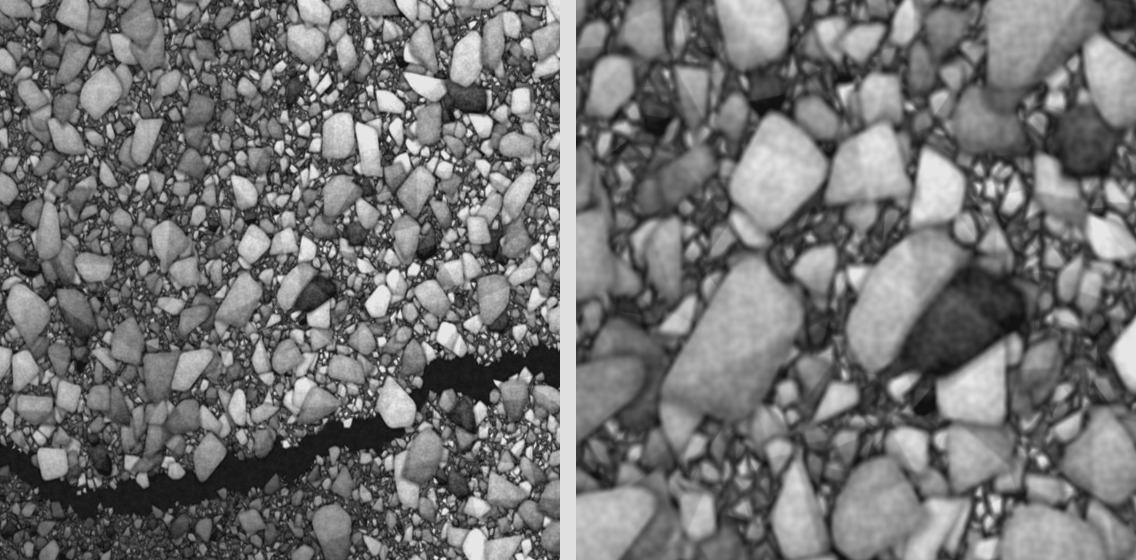
Left: the whole. Right: its middle third, enlarged.
This texture is drawn by a three.js fragment shader. Its source:

```glsl
varying vec2 vUv;

const float TAU = 6.2831853;
const int LAYERS = 5;
const int SIDES = 6;
const float FINEST_CELL = 0.0115;
const float CELL_GROWTH = 1.62;
const float STONE_MIN = 0.25;      // radius in cells
const float STONE_MAX = 0.48;
const float ELONGATION = 1.42;
const float TILT = 1.5;
const float EDGE = 0.0022;
const float SHADOW = 0.36;
const float GROUND_TONE = 0.34;
const float CRACK_TONE = 0.105;
const float CRACK_HALF_WIDTH = 0.026;
const float DARK_STONE_SHARE = 0.05;
const vec2 LIGHT = vec2(-0.35, 0.94);

float hash(vec2 p) {
  vec3 q = fract(p.xyx * vec3(0.1031, 0.1030, 0.0973));
  q += dot(q, q.yzx + 33.33);
  return fract((q.x + q.y) * q.z);
}

vec2 gradient(vec2 cell) {
  float a = TAU * hash(cell + 17.0);
  return vec2(cos(a), sin(a));
}

float gradientNoise(vec2 p) {
  vec2 i = floor(p), f = fract(p);
  vec2 u = f * f * f * (f * (f * 6.0 - 15.0) + 10.0);
  vec2 e = vec2(0.0, 1.0);
  float low = mix(dot(gradient(i), f), dot(gradient(i + e.yx), f - e.yx), u.x);
  float high = mix(dot(gradient(i + e.xy), f - e.xy), dot(gradient(i + 1.0), f - 1.0), u.x);
  return mix(low, high, u.y);
}

float smoothMax(float a, float b, float k) {
  float h = max(k - abs(a - b), 0.0) / k;
  return max(a, b) + h * h * k * 0.25;
}

// Signed height above the winding middle line of the crack
float aboveCrack(vec2 p) {
  float path = 0.225 - 0.125 * cos((p.x - 0.27) * 4.6);
  path += 0.05 * gradientNoise(vec2(p.x * 7.0, 3.3));
  path += 0.04 * gradientNoise(vec2(p.x * 19.0, 8.7));
  return p.y - path;
}

float crackWidth(vec2 p) {
  float ragged = gradientNoise(p * 9.0 + 40.0) + 0.9 * gradientNoise(p * 27.0 + 9.0);
  return CRACK_HALF_WIDTH * (1.0 + ragged);
}

// Loose dark debris under the crack, fading to the right
float debris(vec2 p, float height) {
  return smoothstep(0.0, -0.03, height) * (1.0 - smoothstep(0.58, 0.82, p.x));
}

// Irregular convex stone cut by randomly offset half planes
float stoneDistance(vec2 p, float radius, vec2 id) {
  float d = -radius;
  for (int i = 0; i < SIDES; i++) {
    float n = float(i);
    float a = (n + 0.9 * hash(id + n * 5.3 + 2.0)) * TAU / float(SIDES);
    float reach = radius * mix(0.46, 1.12, hash(id + n * 9.1 + 4.0));
    d = smoothMax(d, dot(p, vec2(cos(a), sin(a))) - reach, radius * 0.24);
  }
  return d;
}

float stoneTone(vec2 q, float radius, float d, vec2 id, float coarse) {
  float tone = mix(mix(0.33, 0.52, coarse), 0.86, hash(id + 61.0));
  tone = mix(tone, 0.27, step(hash(id + 67.0), DARK_STONE_SHARE));
  float a = TAU * hash(id + 71.0);
  float facet = dot(q, vec2(cos(a), sin(a))) / radius - 0.2;
  tone -= 0.15 * hash(id + 73.0) * smoothstep(-0.1, 0.1, facet);
  tone += 0.09 * dot(q, LIGHT) / radius;
  return tone - 0.1 * smoothstep(-0.3 * radius, 0.0, d);
}

// Paints one layer of scattered stones over the tone below
float paintLayer(float tone, vec2 p, float size, float coarse, float grain) {
  vec2 home = floor(p / size);
  for (int y = -1; y <= 1; y++) {
    for (int x = -1; x <= 1; x++) {
      vec2 cell = home + vec2(float(x), float(y));
      vec2 id = cell + 100.0 + floor(coarse * 8.0) * 37.0;
      vec2 jitter = vec2(hash(id + 11.0), hash(id + 23.0)) - 0.5;
      vec2 center = (cell + 0.5 + 0.85 * jitter) * size;
      float radius = size * mix(STONE_MIN, STONE_MAX, hash(id + 31.0));
      float height = aboveCrack(center);
      float loose = debris(center, height);
      float density = mix(0.92, 0.7, coarse) * (1.0 - 0.85 * loose * coarse);
      bool buried = abs(height) < crackWidth(center) + 0.25 * radius;
      if (buried || hash(id + 41.0) > density) continue;

      float a = TILT * (hash(id + 53.0) - 0.5);
      vec2 offset = p - center;
      vec2 q = vec2(cos(a) * offset.x + sin(a) * offset.y, cos(a) * offset.y - sin(a) * offset.x);
      q.y /= ELONGATION;
      float d = stoneDistance(q, radius, id);
      float shade = stoneTone(offset, radius, d, id, coarse) + grain;
      shade *= mix(0.86, 1.1, smoothstep(0.25, 0.7, center.x)) * (1.0 - 0.3 * loose);
      tone *= 1.0 - SHADOW * (1.0 - smoothstep(0.0, 0.003 + 0.05 * size, d));
      tone = mix(tone, shade, 1.0 - smoothstep(-EDGE, EDGE, d));
    }
  }
  return tone;
}

void main() {
  float grain = 0.1 * gradientNoise(vUv * 75.0) + 0.08 * gradientNoise(vUv * 190.0);

  // Gritty ground and the black crack
  float height = aboveCrack(vUv);
  float crack = 1.0 - smoothstep(0.0, 0.012, abs(height) - crackWidth(vUv));
  float tone = GROUND_TONE * (1.0 - 0.25 * debris(vUv, height)) + 1.6 * grain;
  tone = mix(tone, CRACK_TONE + 0.3 * grain, crack);

  // Stones from fine to coarse
  float size = FINEST_CELL;
  for (int i = 0; i < LAYERS; i++) {
    tone = paintLayer(tone, vUv, size, float(i) / float(LAYERS - 1), grain);
    size *= CELL_GROWTH;
  }
  gl_FragColor = vec4(vec3(clamp(tone, 0.07, 0.9)), 1.0);
}
```
